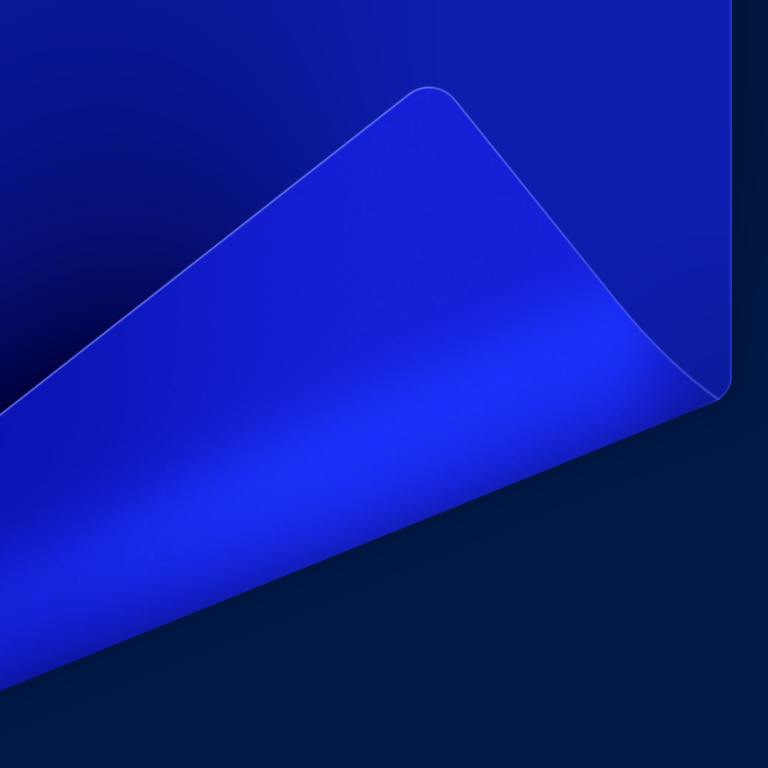
A Shadertoy shader for this background:

```glsl
vec2 hashGradient(vec2 cell) {
    vec2 h = vec2(dot(cell, vec2(127.1, 311.7)), dot(cell, vec2(269.5, 183.3)));
    return 2.0 * fract(sin(h) * 43758.5) - 1.0;
}

float gradientNoise(vec2 p) {
    vec2 i = floor(p), f = fract(p);
    vec2 u = f * f * f * (f * (f * 6.0 - 15.0) + 10.0);
    vec2 e = vec2(0.0, 1.0);
    float low = mix(dot(hashGradient(i), f),
                    dot(hashGradient(i + e.yx), f - e.yx), u.x);
    float high = mix(dot(hashGradient(i + e.xy), f - e.xy),
                     dot(hashGradient(i + e.yy), f - e.yy), u.x);
    return mix(low, high, u.y);
}

// Intersection of two half planes with a rounded corner
float roundCorner(float a, float b, float r) {
    return min(max(a, b), -r) + length(max(vec2(a, b) + r, 0.0)) ;
}

float cover(float d, float aa) {
    return 1.0 - smoothstep(-aa, aa, d);
}

float bell(float x, float width) {
    return exp(-x * x / (width * width));
}

// Underside of the sheet, shaded by the curled flap
vec3 sheetColor(vec2 p, float gap) {
    vec3 blue = mix(vec3(0.04, 0.10, 0.64), vec3(0.05, 0.115, 0.68), smoothstep(0.0, 0.7, p.x));
    float shadow = exp(-max(gap, 0.0) / 0.20) * (1.0 - smoothstep(-0.05, 0.58, p.x));
    blue = mix(blue, vec3(0.0, 0.0, 0.22), shadow);
    float tipShade = smoothstep(0.75, 0.48, p.y) * smoothstep(0.7, 0.95, p.x);
    return blue * (1.0 - 0.1 * tipShade);
}

// Curled flap with a soft ridge of light above the fold
vec3 flapColor(vec2 p, float height) {
    vec3 color = mix(vec3(0.04, 0.075, 0.70), vec3(0.08, 0.125, 0.84),
                     smoothstep(-0.05, 0.5, p.x));
    float ridge = height - mix(0.105, 0.14, p.x);
    float spread = ridge > 0.0 ? 0.075 : 0.095;
    float strength = mix(0.55, 1.0, smoothstep(0.0, 0.5, p.x)) * (1.0 - smoothstep(0.78, 0.93, p.x));
    color = mix(color, vec3(0.11, 0.19, 0.98), bell(ridge, spread) * strength);
    color *= 1.0 - 0.17 * exp(-max(height, 0.0) / 0.025);
    color *= 1.0 - 0.16 * smoothstep(0.80, 0.95, p.x);
    float grain = gradientNoise(p * 130.0) + 0.6 * gradientNoise(p * 240.0 + 7.0);
    return color * (1.0 + 0.035 * grain);
}

void mainImage(out vec4 fragColor, in vec2 fragCoord) {
    vec2 p = fragCoord / iResolution.xy;
    float aa = 0.8 / iResolution.y;

    // Signed distances to the flap edges and to the fold
    float bend = 2.0 * pow(max(p.x - 0.8, 0.0), 2.0);
    float leftEdge = dot(p - vec2(0.0, 0.4596), vec2(-0.617, 0.787));
    float rightEdge = dot(p - vec2(0.592, 0.870 + bend), vec2(0.779, 0.627));
    float fold = dot(p - vec2(0.0, 0.1), vec2(0.375, -0.927));
    float flap = roundCorner(leftEdge, rightEdge, 0.042);
    float sheet = roundCorner(p.x - 0.953, fold, 0.022);

    // Dark backdrop with a faint contact shadow
    vec3 color = vec3(0.0, 0.098, 0.285);
    color *= 1.0 - 0.12 * smoothstep(0.35, 0.9, p.y);
    color *= 1.0 - 0.15 * exp(-max(sheet, 0.0) / 0.025);

    // Sheet and flap
    vec3 surface = sheetColor(p, leftEdge);
    surface = mix(surface, flapColor(p, -fold), cover(flap, aa));

    // Thin lit rims
    float rimFade = leftEdge > rightEdge ? 0.75 : mix(0.6, 0.4, smoothstep(0.6, 0.9, p.x));
    surface = mix(surface, vec3(0.45, 0.52, 1.0), rimFade * bell(flap, 0.0014));
    float sideRim = bell(sheet + 0.001, 0.0018) * smoothstep(0.90, 0.95, p.x);
    surface = mix(surface, vec3(0.20, 0.30, 0.90), 0.6 * sideRim);

    color = mix(color, surface, cover(sheet, aa));
    fragColor = vec4(color, 1.0);
}
```
